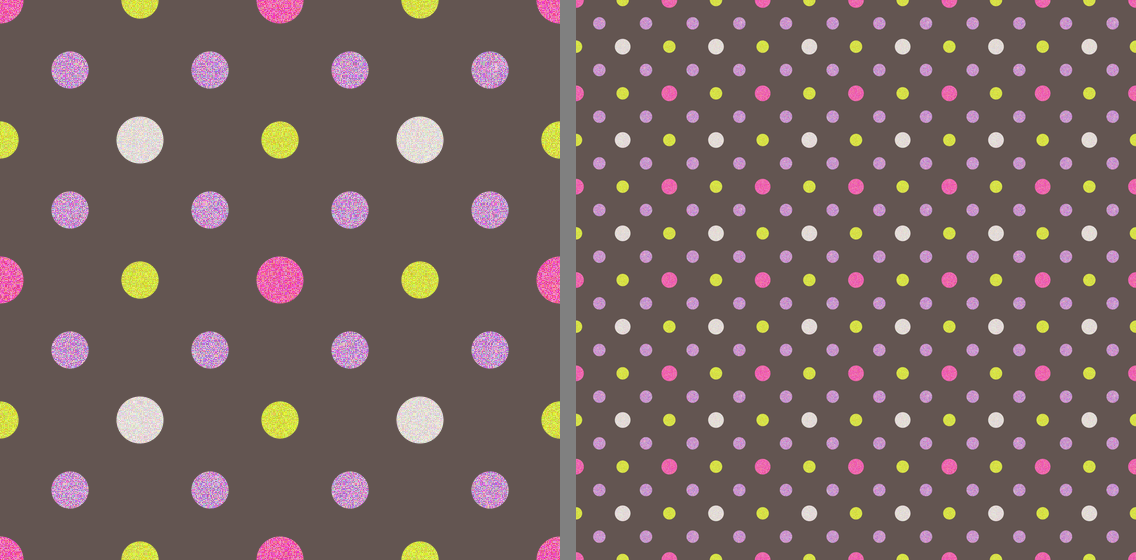
Left, the tile; right, the same tile 3 across and 3 down.
A WebGL 1 fragment shader for this pattern:

```glsl
precision highp float;

uniform vec2 u_resolution;

#define REPEATS 2.0
#define GRAINS 512.0
#define BIG_RADIUS 0.168
#define SMALL_RADIUS 0.133
#define GROUND vec3(0.388, 0.333, 0.318)
#define PINK vec3(0.93, 0.40, 0.68)
#define CREAM vec3(0.89, 0.86, 0.845)
#define LIME vec3(0.84, 0.88, 0.28)
#define LILAC vec3(0.79, 0.59, 0.80)

// Three independent values from 0 to 1 for each grain cell.
vec3 hash3(vec2 cell) {
  vec3 q = fract(cell.xyx * vec3(0.1031, 0.1030, 0.0973));
  q += dot(q, q.yxz + 33.33);
  return fract((q.xxy + q.yzz) * q.zyx);
}

// Soft coverage of a disc; edge is one pixel wide.
float disc(vec2 offset, float radius, float pixel) {
  return clamp((radius - length(offset)) / pixel + 0.5, 0.0, 1.0);
}

// Speckled fill: each channel varies by its own spread.
vec3 glitter(vec3 base, vec3 spread, vec3 noise) {
  return clamp(base + spread * (2.0 * noise - 1.0), 0.0, 1.0);
}

void main() {
  vec2 uv = gl_FragCoord.xy / u_resolution;
  float latticeCount = 2.0 * REPEATS;
  vec2 p = uv * latticeCount;
  float pixel = latticeCount / min(u_resolution.x, u_resolution.y);
  vec3 noise = hash3(mod(floor(uv * GRAINS), GRAINS));

  // Dots on the lattice: pink on even sites, cream on odd, lime between.
  vec2 site = floor(p + 0.5);
  vec2 parity = mod(site, 2.0);
  float isLime = abs(parity.x - parity.y);
  float isCream = parity.x * parity.y;
  vec3 base = mix(mix(PINK, CREAM, isCream), LIME, isLime);
  vec3 bigSpread = mix(vec3(0.07, 0.20, 0.18), vec3(0.08, 0.09, 0.09), isCream);
  vec3 spread = mix(bigSpread, vec3(0.08, 0.11, 0.12), isLime);
  float radius = mix(BIG_RADIUS, SMALL_RADIUS, isLime);

  vec3 color = GROUND;
  color = mix(color, glitter(base, spread, noise), disc(p - site, radius, pixel));

  // Lilac dots at the centre of every lattice square.
  vec3 lilac = glitter(LILAC, vec3(0.18, 0.22, 0.15), noise);
  color = mix(color, lilac, disc(fract(p) - 0.5, SMALL_RADIUS, pixel));

  gl_FragColor = vec4(color, 1.0);
}
```
